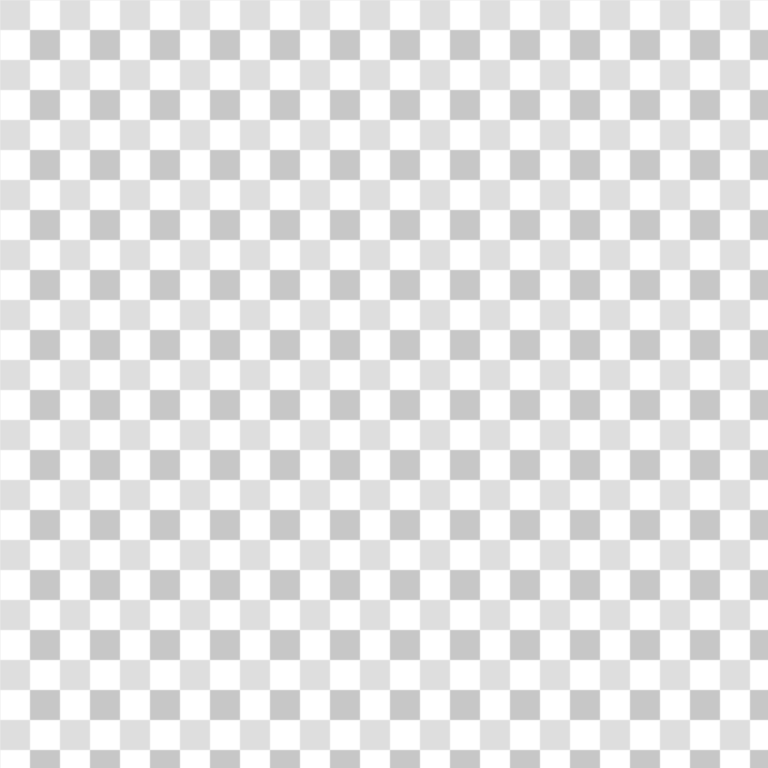
This pattern is drawn by a three.js fragment shader. Its source:

```glsl
// Checkerboard of white squares between alternating rows of light and dark grey squares.
varying vec2 vUv;

const float REPEATS = 12.8;          // two-square periods across and down
const float EDGE_WIDTH = 1.0 / 512.0; // edge softness in canvas units

const vec3 WHITE = vec3(1.0);
const vec3 LIGHT_GREY = vec3(0.87);
const vec3 DARK_GREY = vec3(0.78);

// 0 in the first half of each period, 1 in the second, with soft edges.
vec2 alternateBands(vec2 p, float softness) {
  vec2 fromBandCentre = abs(fract(p - 0.25) - 0.5);
  return clamp((0.25 - fromBandCentre) / softness + 0.5, 0.0, 1.0);
}

// Two-by-two tile: light grey and dark grey on the diagonal, white elsewhere.
vec3 checker(vec2 band, vec3 evenColor, vec3 oddColor, vec3 gapColor) {
  vec3 evenRow = mix(evenColor, gapColor, band.x);
  vec3 oddRow = mix(gapColor, oddColor, band.x);
  return mix(evenRow, oddRow, band.y);
}

void main() {
  // Squares are counted from the top left corner.
  vec2 p = vec2(vUv.x, 1.0 - vUv.y) * REPEATS;
  vec2 band = alternateBands(p, EDGE_WIDTH * REPEATS);
  gl_FragColor = vec4(checker(band, LIGHT_GREY, DARK_GREY, WHITE), 1.0);
}
```
